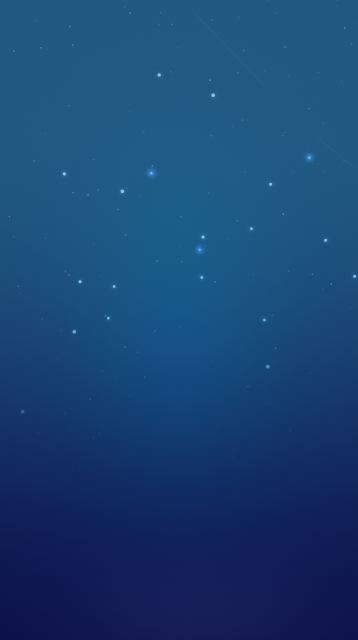
Give the GLSL for this background, as a WebGL 2 fragment shader.

```glsl
#version 300 es
precision highp float;
// Deep blue night sky: vertical gradient, soft central glow, scattered stars and faint streaks.

uniform vec2 u_resolution;
out vec4 fragColor;

vec3 hash3(vec2 cell) {
    vec3 q = fract(cell.xyx * vec3(0.1031, 0.1030, 0.0973));
    q += dot(q, q.yxz + 33.33);
    return fract((q.xxy + q.yzz) * q.zyx);
}

// Soft-edged disc, antialiased over about one pixel.
float disc(float dist, float radius) {
    float edge = 0.7 / u_resolution.y;
    return 1.0 - smoothstep(radius - edge, radius + edge, dist);
}

// One star at most per cell: returns distance, a random brightness and presence.
vec3 starCell(vec2 p, float size, float seed, float density) {
    vec2 cell = floor(p / size);
    vec3 place = hash3(cell + seed);
    vec3 traits = hash3(cell + seed + 57.0);
    vec2 center = (cell + 0.2 + 0.6 * place.xy) * size;
    return vec3(length(p - center), traits.x, step(place.z, density));
}

float segmentDistance(vec2 p, vec2 a, vec2 b) {
    vec2 ab = b - a;
    return length(p - a - ab * clamp(dot(p - a, ab) / dot(ab, ab), 0.0, 1.0));
}

vec3 skyColor(vec2 uv) {
    vec3 navy = vec3(0.045, 0.050, 0.285);
    vec3 steelBlue = vec3(0.128, 0.346, 0.505);
    vec3 sky = mix(navy, steelBlue, smoothstep(-0.1, 0.8, uv.y));

    // Broad blue glow in the middle and a violet one at the bottom.
    vec2 middle = (uv - vec2(0.5, 0.46)) / vec2(0.32, 0.27);
    sky += vec3(-0.018, 0.065, 0.085) * exp(-dot(middle, middle));
    vec2 bottom = (uv - vec2(0.55, 0.03)) / vec2(0.35, 0.10);
    return sky + vec3(0.045, 0.045, 0.040) * exp(-dot(bottom, bottom));
}

void main() {
    vec2 uv = gl_FragCoord.xy / u_resolution;
    vec2 p = gl_FragCoord.xy / u_resolution.y;
    vec3 color = skyColor(uv);
    float visible = smoothstep(0.18, 0.65, uv.y);

    // Two layers of tiny stars.
    for (int i = 0; i < 2; i++) {
        vec3 star = starCell(p, 0.043 + 0.016 * float(i), 11.0 + 31.0 * float(i), 0.36);
        float light = star.z * visible * mix(0.12, 0.6, star.y * star.y);
        color = mix(color, vec3(0.60, 0.80, 0.88), light * disc(star.x, 0.0011));
    }

    // Larger pale stars, denser right of the middle.
    float crowd = exp(-pow((uv.x - 0.64) / 0.3, 2.0) - pow((uv.y - 0.6) / 0.22, 2.0));
    vec3 large = starCell(p, 0.075, 83.0, 0.05 + 0.28 * crowd);
    float largeLight = large.z * smoothstep(0.2, 0.6, uv.y);
    float radius = mix(0.0017, 0.0029, large.y);
    color = mix(color, vec3(0.62, 0.82, 0.91), 0.75 * largeLight * disc(large.x, radius));
    color += vec3(0.04, 0.07, 0.08) * largeLight * exp(-pow(large.x / 0.005, 2.0));

    // Sparse blue halos with small bright cores.
    vec3 halo = starCell(p, 0.14, 140.0, 0.22);
    float haloLight = halo.z * smoothstep(0.3, 0.7, uv.y);
    color += vec3(0.10, 0.18, 0.32) * haloLight * exp(-pow(halo.x / 0.006, 2.0));
    color += vec3(0.22, 0.26, 0.25) * haloLight * disc(halo.x, 0.0016);

    // Barely visible diagonal streaks in the upper sky.
    float streak = disc(segmentDistance(p, vec2(0.306, 0.977), vec2(0.414, 0.866)), 0.0006);
    streak += disc(segmentDistance(p, vec2(0.495, 0.785), vec2(0.560, 0.733)), 0.0006);
    color += 0.03 * streak;

    // Fine grain hides banding in the gradient.
    color += (hash3(floor(gl_FragCoord.xy)).x - 0.5) / 255.0;
    fragColor = vec4(clamp(color, 0.0, 1.0), 1.0);
}
```
